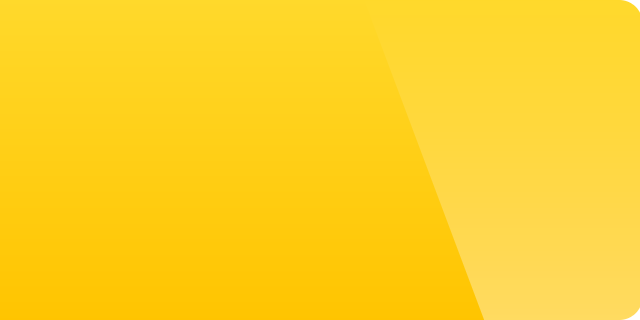
Write a Shadertoy shader that draws this background.

```glsl
// A golden panel with rounded right corners and a slanted sheen.
// A vertical gradient fills a rounded box; a half-plane on the right
// adds a white veil that grows stronger toward the bottom.

// Signed distance to a box with the given half size and corner radius
float roundedBox(vec2 p, vec2 halfSize, float radius) {
    vec2 q = abs(p) - halfSize + radius;
    return length(max(q, 0.0)) + min(max(q.x, q.y), 0.0) - radius;
}

// Antialiased coverage, one where the distance is negative
float coverage(float dist, float pixel) {
    return clamp(0.5 - dist / pixel, 0.0, 1.0);
}

void mainImage(out vec4 fragColor, in vec2 fragCoord) {
    // Canvas units: height is one
    float pixel = 1.0 / iResolution.y;
    vec2 p = fragCoord * pixel;
    float aspect = iResolution.x * pixel;

    // Amber to bright yellow, bottom to top
    vec3 color = mix(vec3(1.0, 0.77, 0.0), vec3(1.0, 0.85, 0.17), p.y);

    // Slanted veil, fading out toward the top
    vec2 edgeNormal = normalize(vec2(-1.0, -0.375));
    float veilDist = dot(p - vec2(0.7565 * aspect, 0.0), edgeNormal);
    float veil = 0.38 * (1.0 - p.y) * coverage(veilDist, pixel);
    color = mix(color, vec3(1.0), veil);

    // The box runs past the left side, so only the right corners show
    vec2 center = vec2(0.5 * aspect - 0.246, 0.5);
    vec2 halfSize = vec2(0.5 * aspect + 0.254, 0.5);
    float panel = coverage(roundedBox(p - center, halfSize, 0.073), pixel);
    fragColor = vec4(mix(vec3(1.0), color, panel), 1.0);
}
```
